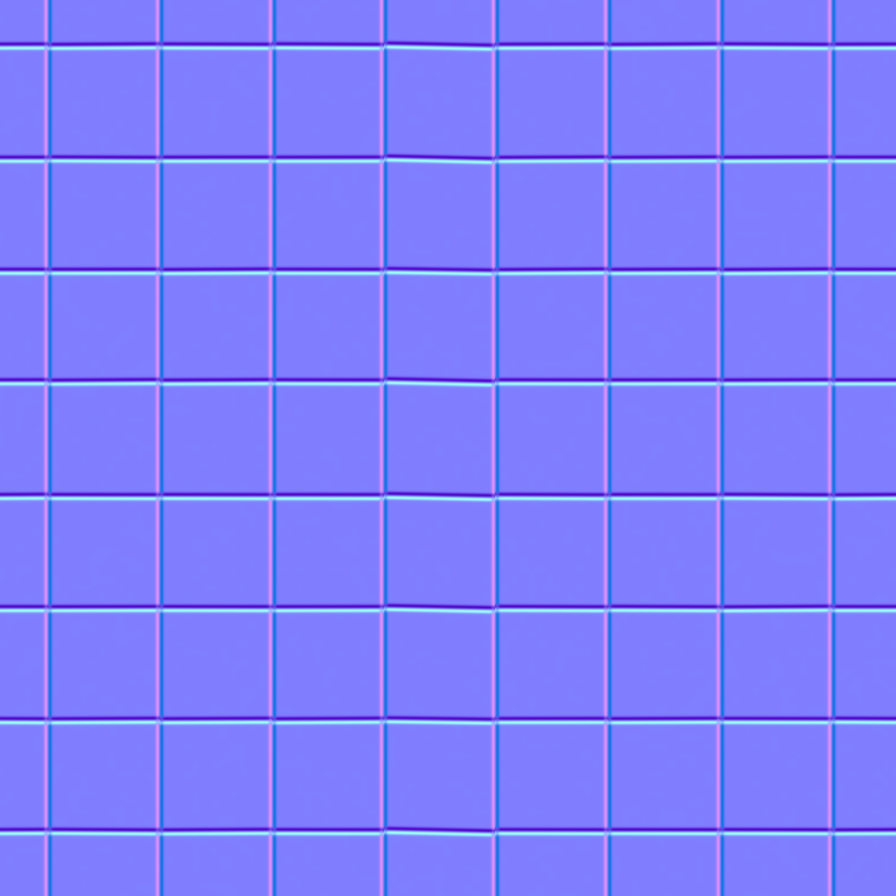
A Shadertoy shader for this texture map:

```glsl
#define REPEATS 8.0
#define GRID_OFFSET vec2(0.427, 0.578)
#define BAND_WIDTH 0.018
#define LINE_JITTER vec2(0.006, 0.014)
#define TILT 0.006
#define SLIPPED_COLUMN 3.0
#define SLIP 0.018
#define GRAIN_CELLS 96.0
#define GRAIN 0.008

const vec3 FLAT = vec3(0.502, 0.494, 1.0);
const vec3 FACE_LEFT = vec3(0.88, 0.56, 0.97);
const vec3 FACE_RIGHT = vec3(0.08, 0.45, 0.89);
const vec3 FACE_TOP = vec3(0.32, 0.02, 0.80);
const vec3 FACE_BOTTOM = vec3(0.62, 1.0, 1.0);

float hash(vec2 p) {
    vec3 q = fract(vec3(p.xyx) * 0.1031);
    q += dot(q, q.yzx + 33.33);
    return fract((q.x + q.y) * q.z);
}

float signedHash(vec2 p) {
    return 2.0 * hash(p) - 1.0;
}

// Value noise that wraps after the given number of cells
float wrappedNoise(vec2 p, float cells) {
    vec2 i = floor(p), f = fract(p);
    f = f * f * (3.0 - 2.0 * f);
    vec2 a = mod(i, cells), b = mod(i + 1.0, cells);
    return mix(mix(hash(a), hash(vec2(b.x, a.y)), f.x),
               mix(hash(vec2(a.x, b.y)), hash(b), f.x), f.y);
}

// Soft band that keeps its total weight when pixels grow coarse
float band(float d, float pixel) {
    float width = max(BAND_WIDTH, 0.8 * pixel);
    return BAND_WIDTH / width * exp(-d * d / (width * width));
}

// Coverage of the two faces of a groove: negative side, positive side
vec2 grooveFaces(float d, float pixel) {
    return vec2(band(d + BAND_WIDTH, pixel), band(d - BAND_WIDTH, pixel));
}

vec3 shadeGroove(vec3 base, vec2 faces, vec3 negative, vec3 positive) {
    vec3 color = base + faces.x * (negative - base) + faces.y * (positive - base);
    return clamp(color, 0.0, 1.0);
}

void mainImage(out vec4 fragColor, in vec2 fragCoord) {
    vec2 uv = fragCoord / iResolution.xy;
    vec2 pixel = REPEATS / iResolution.xy;
    vec2 grid = uv * REPEATS - GRID_OFFSET;

    // Nearest grooves, each slightly out of place
    vec2 nearest = floor(grid + 0.5);
    vec2 id = mod(nearest, REPEATS);
    vec2 d = grid - nearest;
    d -= LINE_JITTER * vec2(signedHash(vec2(id.x, 17.0)), signedHash(vec2(id.y, 43.0)));

    // Horizontal grooves lean a little within each column
    float column = mod(nearest.x + floor(d.x), REPEATS);
    float lean = TILT * signedHash(vec2(column, id.y + 71.0));
    if (column == SLIPPED_COLUMN) lean -= SLIP;
    d.y -= lean * (fract(d.x) - 0.5);

    vec2 vertical = grooveFaces(d.x, pixel.x);
    vec2 horizontal = grooveFaces(d.y, pixel.y);

    // Grooves flatten where they cross
    float verticalCover = min(vertical.x + vertical.y, 1.0);
    float horizontalCover = min(horizontal.x + horizontal.y, 1.0);
    vertical *= 1.0 - 0.85 * horizontalCover;
    horizontal *= 1.0 - 0.5 * verticalCover;

    // Faint surface grain on the flat tiles
    float grain = wrappedNoise(uv * GRAIN_CELLS, GRAIN_CELLS) - 0.5;
    vec3 color = FLAT + GRAIN * grain * vec3(1.0, -1.0, 0.0);

    color = shadeGroove(color, vertical, FACE_LEFT, FACE_RIGHT);
    color = shadeGroove(color, horizontal, FACE_BOTTOM, FACE_TOP);
    fragColor = vec4(color, 1.0);
}
```
